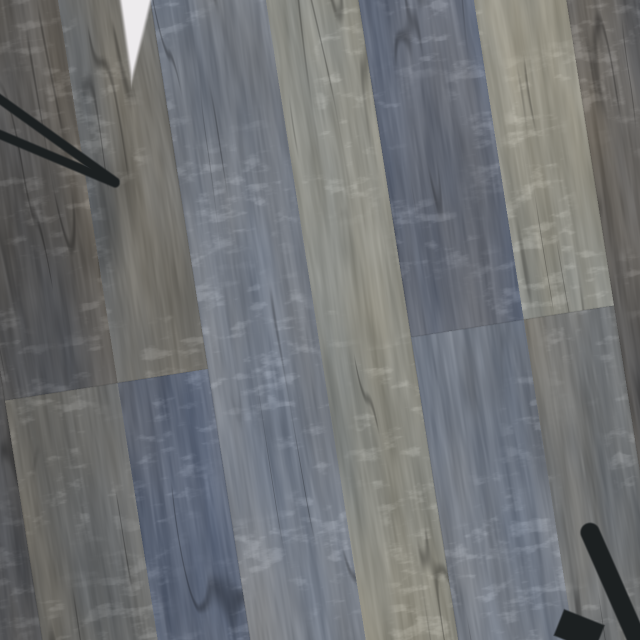
Reproduce this texture procedurally as a Shadertoy shader.

```glsl
// Weathered wood floor: tilted planks, each printed with a wide and a narrow strip,
// toned blue, tan or brown. Stretched noise gives grain, cracks and worn patches;
// distance functions add dark furniture legs and a sliver of light.
#define TILT 0.156          // sideways drift of the planks per unit of height
#define PLANK_WIDTH 0.325
#define PLANK_LENGTH 2.0
#define PLANK_START -0.09   // left edge of plank zero
#define JOINT_AT 0.627      // end joint of the even planks
#define WIDE_SHARE 0.555    // part of a plank taken by its wide strip
#define GRAIN 0.15
#define WEAR 0.075
#define SEAM_WIDTH 0.0022

const vec3 LEG_COLOR = vec3(0.11, 0.125, 0.13);
const vec3 LIGHT_COLOR = vec3(0.93, 0.92, 0.93);

// Brown, slate blue, pale tan, grey, light blue
const vec3 TONES[5] = vec3[5](
    vec3(0.365, 0.360, 0.355), vec3(0.375, 0.400, 0.450), vec3(0.520, 0.520, 0.490),
    vec3(0.435, 0.435, 0.425), vec3(0.425, 0.450, 0.490));

// Tone of each strip: wide and narrow per plank, before and after the joint
const int STRIP_TONE[20] = int[20](
    0, 0,  0, 3,  4, 2,  1, 2,  0, 0,
    0, 0,  3, 1,  4, 2,  4, 3,  3, 0);

float hash(vec2 p) {
    vec3 q = fract(p.xyx * vec3(0.1031, 0.1030, 0.0973));
    q += dot(q, q.yzx + 33.33);
    return fract((q.x + q.y) * q.z);
}

float noise(vec2 p) {
    vec2 i = floor(p), f = fract(p);
    f = f * f * (3.0 - 2.0 * f);
    return mix(mix(hash(i), hash(i + vec2(1, 0)), f.x),
               mix(hash(i + vec2(0, 1)), hash(i + vec2(1, 1)), f.x), f.y);
}

float fbm(vec2 p) {
    float sum = 0.0, weight = 0.5;
    for (int k = 0; k < 4; k++) {
        sum += weight * noise(p);
        p = p * 2.03 + 17.1;
        weight *= 0.5;
    }
    return sum / 0.9375;
}

float segment(vec2 p, vec2 a, vec2 b) {
    vec2 ab = b - a;
    return length(p - a - ab * clamp(dot(p - a, ab) / dot(ab, ab), 0.0, 1.0));
}

float box(vec2 p, vec2 halfSize) {
    vec2 d = abs(p) - halfSize;
    return length(max(d, 0.0)) + min(max(d.x, d.y), 0.0);
}

vec3 woodFloor(vec2 p) {
    // Plank frame: x across, y along the boards
    vec2 w = vec2(p.x - TILT * p.y, p.y + TILT * p.x);
    float across = (w.x - PLANK_START) / PLANK_WIDTH;
    float plank = floor(across);
    across -= plank;
    float along = (w.y - JOINT_AT) / PLANK_LENGTH - 0.5 * mod(plank, 2.0);
    float row = floor(along);
    along -= row;
    float strip = step(WIDE_SHARE, across);

    int index = int(clamp(row + 1.0, 0.0, 1.0)) * 10
              + int(clamp(plank + 1.0, 0.0, 4.0)) * 2 + int(strip);
    vec3 color = TONES[STRIP_TONE[index]];

    // Each strip samples its own part of the noise field
    vec2 g = w + vec2(plank * 7.3 + strip * 3.1, row * 5.7) + 40.0;
    g.x += 0.012 * (noise(g * vec2(9.0, 3.0)) - 0.5);

    // Slow drift between warm and cool, light and dark
    float drift = fbm(g * vec2(11.0, 2.2)) - 0.5;
    color += drift * vec3(0.13, 0.085, 0.01);
    color += 0.10 * (fbm(g * vec2(5.0, 4.0) + 9.0) - 0.5);

    // Streaks along the board and pale scuffs across it
    float grain = fbm(g * vec2(75.0, 5.0)) - 0.5;
    float fibre = noise(g * vec2(260.0, 22.0)) - 0.5;
    color += GRAIN * grain + 0.045 * fibre;
    float scuff = smoothstep(0.52, 0.8, fbm(g * vec2(32.0, 75.0)));
    color += WEAR * scuff * smoothstep(0.35, 0.65, noise(g * vec2(12.0, 9.0)));

    // Sparse dark cracks
    float ridge = abs(noise(g * vec2(42.0, 3.5) + 3.0) - 0.5);
    float crack = (1.0 - smoothstep(0.0, 0.06, ridge))
                * smoothstep(0.58, 0.8, noise(g * vec2(17.0, 7.0) + 21.0));
    color *= 1.0 - 0.25 * crack;

    // Faint seams at plank sides and end joints
    float side = min(across, 1.0 - across) * PLANK_WIDTH;
    float joint = min(along, 1.0 - along) * PLANK_LENGTH;
    color *= 0.90 + 0.10 * smoothstep(0.0, SEAM_WIDTH, min(side, joint));
    return color * mix(0.92, 1.03, smoothstep(0.0, 0.35, p.x));
}

vec3 scene(vec2 p) {
    vec3 color = woodFloor(p);

    // Soft shadow and tapering light
    color *= 1.0 - 0.14 * (1.0 - smoothstep(0.0, 0.05, segment(p, vec2(0.18, 0.29), vec2(0.16, 0.40))));
    float taper = 0.024 * (1.0 - p.y / 0.125);
    float ray = abs(p.x - 0.212 + 0.05 * p.y) - taper;
    color = mix(color, LIGHT_COLOR, 1.0 - smoothstep(-0.004, 0.004, ray));

    // Bent leg, straight leg and foot
    float leg = segment(p, vec2(-0.01, 0.148), vec2(0.18, 0.284)) - 0.007;
    leg = min(leg, segment(p, vec2(-0.01, 0.206), vec2(0.18, 0.286)) - 0.007);
    leg = min(leg, segment(p, vec2(0.922, 0.832), vec2(1.0, 1.01)) - 0.015);
    vec2 foot = mat2(0.93, -0.37, 0.37, 0.93) * (p - vec2(0.905, 0.985));
    leg = min(leg, box(foot, vec2(0.034, 0.022)));
    return mix(color, LEG_COLOR, 1.0 - smoothstep(-0.002, 0.002, leg));
}

void mainImage(out vec4 fragColor, in vec2 fragCoord) {
    // Four samples per pixel smooth all edges
    vec3 sum = vec3(0.0);
    for (int k = 0; k < 4; k++) {
        vec2 offset = vec2(k & 1, k >> 1) * 0.5 - 0.25;
        vec2 uv = (fragCoord + offset) / iResolution.xy;
        sum += scene(vec2(uv.x, 1.0 - uv.y));
    }
    fragColor = vec4(sum * 0.25, 1.0);
}
```
